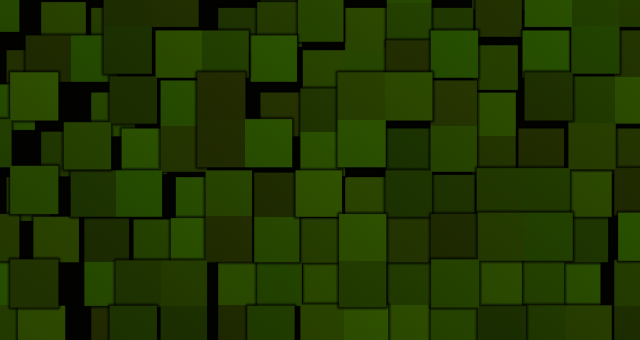
Give the GLSL for this background, as a Shadertoy shader.

```glsl
const float CELL = 0.131;                     // block width, in canvas heights
const float RELIEF = 0.10;                    // magnification from lowest to highest
const float LEVELS = 6.0;
const float SHADOW_WIDTH = 0.014;
const vec2 VANISHING_POINT = vec2(1.23, 0.16);
const vec2 GRID_ORIGIN = vec2(1.268, 0.2315);
const vec3 GAP = vec3(0.008, 0.010, 0.0);
const vec3 OLIVE = vec3(0.112, 0.160, 0.003);
const vec3 LEAF = vec3(0.165, 0.310, 0.0);

float hash(vec2 cell, float seed) {
    return fract(sin(dot(cell, vec2(127.1, 311.7)) + seed * 74.7) * 43758.55);
}

float boxDistance(vec2 p, float halfSize) {
    vec2 d = abs(p) - halfSize;
    return length(max(d, 0.0)) + min(max(d.x, d.y), 0.0);
}

float blockLevel(vec2 cell) {
    return floor(hash(cell, 1.0) * LEVELS);
}

// Each block has its own green, with a slight warm or cool shift
vec3 blockColor(vec2 cell, vec2 local) {
    vec3 color = mix(OLIVE, LEAF, hash(cell, 2.0));
    color.r += 0.035 * (hash(cell, 3.0) - 0.5);
    return color * (1.0 + 0.06 * dot(local, vec2(0.6, 0.8)));
}

// Distance to the nearest block of one level; also returns its color
float levelDistance(vec2 gridPos, float level, out vec3 color) {
    float nearest = 10.0;
    color = GAP;
    for (int y = -1; y <= 1; y++) {
        for (int x = -1; x <= 1; x++) {
            vec2 cell = floor(gridPos) + vec2(x, y);
            vec2 local = gridPos - cell - 0.5;
            float d = boxDistance(local, 0.5);
            if (blockLevel(cell) == level && d < nearest) {
                nearest = d;
                color = blockColor(cell, local);
            }
        }
    }
    return nearest;
}

void mainImage(out vec4 fragColor, in vec2 fragCoord) {
    vec2 p = fragCoord / iResolution.y;
    float pixel = 1.0 / iResolution.y;
    vec3 color = GAP;

    // Paint from low to high, each level magnified away from the vanishing point
    for (float level = 0.0; level < LEVELS; level++) {
        float scale = 1.0 + RELIEF * (level / (LEVELS - 1.0) - 0.5);
        vec2 flatPos = VANISHING_POINT + (p - VANISHING_POINT) / scale;
        vec3 face;
        float d = levelDistance((flatPos - GRID_ORIGIN) / CELL, level, face) * CELL * scale;

        // Contact shadow on lower blocks, then the face itself
        color *= mix(0.15, 1.0, smoothstep(0.0, SHADOW_WIDTH, d));
        color = mix(color, face, 1.0 - smoothstep(0.0, 1.5 * pixel, d));
    }
    fragColor = vec4(color, 1.0);
}
```
